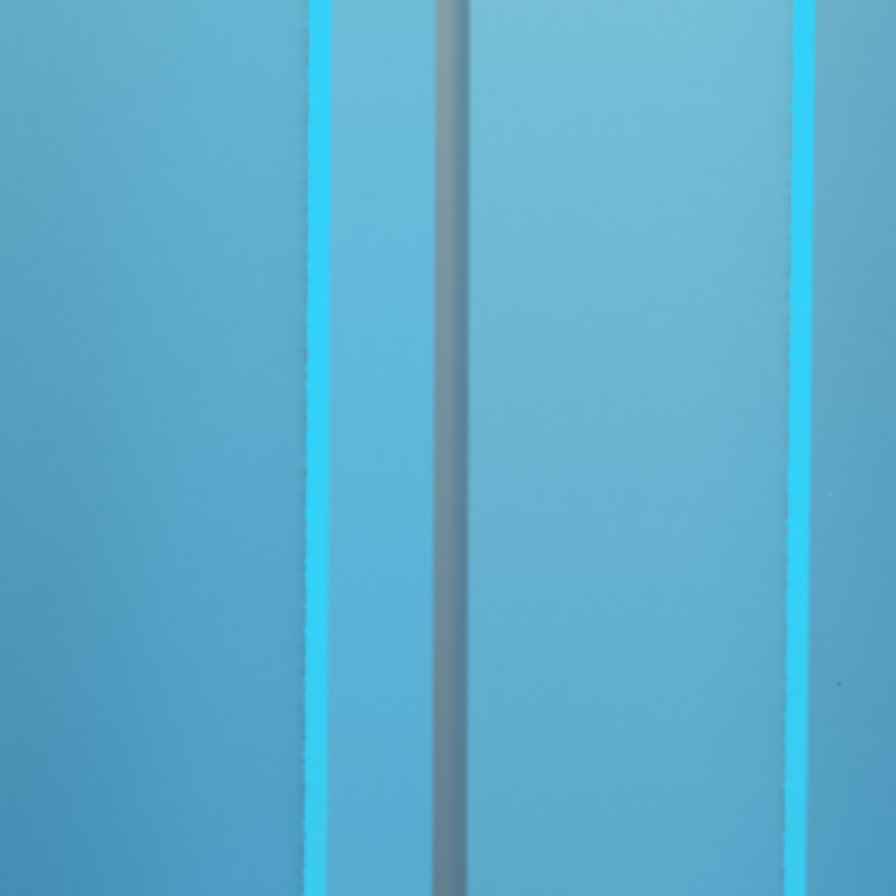
Write a WebGL 1 fragment shader that draws this texture.

```glsl
precision highp float;
// Blue painted planks split by two bright cyan grooves and one grey gap.
uniform vec2 u_resolution;

// Stripe geometry: left edge at the bottom, lean towards the top, width
const vec3 GROOVE_LEFT = vec3(0.3395, 0.0055, 0.0248);
const vec3 GROOVE_RIGHT = vec3(0.8750, 0.0105, 0.0242);
const vec3 GAP = vec3(0.4825, 0.0035, 0.0385);
const float GAP_LIT_SHARE = 0.58;
const float GROOVE_SOFTNESS = 0.0044;
const float GAP_SOFTNESS = 0.0046;
const float GAP_FACE_SOFTNESS = 0.009;
const float EDGE_WOBBLE = 0.0015;

// Plank colours at the bottom and top
const vec3 FAR_LEFT_LOW = vec3(0.265, 0.555, 0.70);
const vec3 FAR_LEFT_HIGH = vec3(0.385, 0.675, 0.785);
const vec3 LEFT_LOW = vec3(0.305, 0.62, 0.775);
const vec3 LEFT_HIGH = vec3(0.405, 0.71, 0.825);
const vec3 NARROW_LOW = vec3(0.345, 0.665, 0.81);
const vec3 NARROW_HIGH = vec3(0.435, 0.74, 0.85);
const vec3 WIDE_LOW = vec3(0.355, 0.66, 0.795);
const vec3 WIDE_HIGH = vec3(0.465, 0.75, 0.845);
const vec3 RIGHT_LOW = vec3(0.315, 0.62, 0.76);
const vec3 RIGHT_HIGH = vec3(0.425, 0.69, 0.79);

// Groove and gap colours
const vec3 CYAN_LOW = vec3(0.23, 0.795, 0.935);
const vec3 CYAN_HIGH = vec3(0.20, 0.82, 0.975);
const vec3 GAP_LIT_LOW = vec3(0.38, 0.50, 0.56);
const vec3 GAP_LIT_HIGH = vec3(0.52, 0.62, 0.665);
const vec3 GAP_DARK_LOW = vec3(0.33, 0.48, 0.56);
const vec3 GAP_DARK_HIGH = vec3(0.38, 0.55, 0.63);

const float GRAIN = 0.004;
const float MOTTLE = 0.004;
const float SPECK_CELLS = 6.0;
const float SPECK_RADIUS = 0.0042;

float hash(vec2 p) {
  return fract(sin(dot(p, vec2(127.1, 311.7))) * 43758.5);
}

// Layered sines give the grooves an uneven paint edge
float ripple(float y) {
  return 0.4 * sin(y * 91.0) + 0.3 * sin(y * 233.0 + 1.7) + 0.4 * sin(y * 417.0 + 3.0 * sin(y * 37.0));
}

// Warped sines give the paint a soft mottle
float mottle(vec2 p) {
  float broad = sin(p.x * 93.0 + 3.0 * sin(p.y * 41.0)) * sin(p.y * 117.0 + 3.0 * sin(p.x * 37.0));
  float fine = sin(p.x * 241.0 + 4.0 * sin(p.y * 83.0)) * sin(p.y * 283.0 + 4.0 * sin(p.x * 71.0));
  return 0.5 * broad + 0.5 * fine;
}

float stripeX(vec2 p, vec3 stripe) {
  return p.x - stripe.x - stripe.y * p.y;
}

float band(float x, float width, float softness) {
  return smoothstep(-softness, softness, x) * (1.0 - smoothstep(width - softness, width + softness, x));
}

// Soft contact shadow on the left of an edge
float shadow(float x, float reach) {
  return exp(-abs(x) / reach) * step(x, 0.0);
}

vec3 plankColor(vec2 p, float xLeft, float xGap, float xRight) {
  vec3 left = mix(mix(FAR_LEFT_LOW, FAR_LEFT_HIGH, p.y), mix(LEFT_LOW, LEFT_HIGH, p.y),
                  smoothstep(0.0, 0.3, p.x));
  vec3 narrow = mix(NARROW_LOW, NARROW_HIGH, p.y);
  narrow += vec3(-0.02, 0.01, 0.02) * sin(3.1416 * p.y);
  vec3 wide = mix(WIDE_LOW, WIDE_HIGH, p.y);
  wide -= vec3(0.02, 0.012, 0.008) * smoothstep(0.75, 0.89, p.x);
  vec3 right = mix(RIGHT_LOW, RIGHT_HIGH, p.y);
  right -= vec3(0.015, 0.02, 0.015) * smoothstep(0.91, 1.0, p.x);

  vec3 color = mix(left, narrow, step(0.01, xLeft));
  color = mix(color, wide, step(0.02, xGap));
  return mix(color, right, step(0.012, xRight));
}

// Sparse cellular specks: negative for dents, positive for chips
float specks(vec2 p) {
  vec2 cell = floor(p * SPECK_CELLS);
  vec2 center = (cell + 0.2 + 0.6 * vec2(hash(cell), hash(cell + 17.3))) / SPECK_CELLS;
  float tone = hash(cell + 9.7) > 0.5 ? 0.06 : -0.09;
  return step(0.87, hash(cell + 5.1)) * tone * (1.0 - smoothstep(0.0, SPECK_RADIUS, length(p - center)));
}

void main() {
  vec2 p = gl_FragCoord.xy / u_resolution;
  float rough = EDGE_WOBBLE * ripple(p.y);
  float xLeft = stripeX(p, GROOVE_LEFT);
  float xGap = stripeX(p, GAP);
  float xRight = stripeX(p, GROOVE_RIGHT);

  // Planks with uneven contact shadows
  vec3 color = plankColor(p, xLeft, xGap, xRight);
  float uneven = 1.0 + 0.5 * ripple(p.y * 0.83 + 0.2);
  color *= 1.0 - uneven * (0.10 * shadow(xLeft, 0.006) + 0.07 * shadow(xRight, 0.006));

  // Grey gap: lit face easing into a shaded one
  vec3 lit = mix(GAP_LIT_LOW, GAP_LIT_HIGH, p.y);
  vec3 dark = mix(GAP_DARK_LOW, GAP_DARK_HIGH, p.y);
  float shade = smoothstep(-GAP_FACE_SOFTNESS, GAP_FACE_SOFTNESS, xGap - GAP.z * GAP_LIT_SHARE);
  color = mix(color, mix(lit, dark, shade), band(xGap, GAP.z, GAP_SOFTNESS));

  // Cyan grooves, rough on the left edge
  vec3 cyan = mix(CYAN_LOW, CYAN_HIGH, smoothstep(0.0, 0.5, p.y));
  float leftGroove = band(xLeft + rough, GROOVE_LEFT.z + rough, GROOVE_SOFTNESS);
  float rightGroove = band(xRight - rough, GROOVE_RIGHT.z - rough, GROOVE_SOFTNESS);
  color = mix(color, cyan, max(leftGroove, rightGroove));

  // Paint grain, mottle and specks
  color += GRAIN * (hash(floor(p * 256.0)) - 0.5) + MOTTLE * mottle(p) + specks(p);
  gl_FragColor = vec4(clamp(color, 0.0, 1.0), 1.0);
}
```
